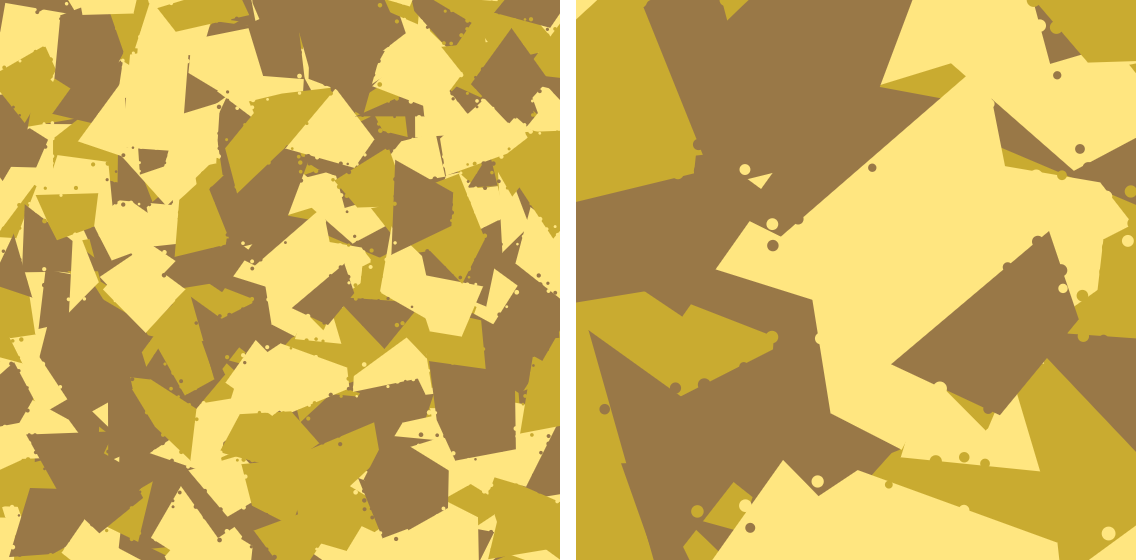
Left, the full canvas; right, a detail of the centre.
A Shadertoy shader for this pattern:

```glsl
// Angular three-colour camouflage: layered random polygons with specks along their edges.

const vec3 CREAM = vec3(1.00, 0.90, 0.50);
const vec3 BROWN = vec3(0.60, 0.47, 0.28);
const vec3 OLIVE = vec3(0.79, 0.67, 0.19);

const int   LAYERS         = 4;
const float SHARD_CELLS    = 8.7;    // polygons across the canvas, per layer
const float RADIUS_MIN     = 0.36;   // corner distance, in cells
const float RADIUS_MAX     = 1.0;    // at most 1, so a 3x3 search is enough
const float ANGLE_JITTER   = 0.75;
const float OLIVE_TO_CREAM = 0.10;   // chance that an olive shard turns cream

const float SPECK_CELLS    = 70.0;
const float SPECK_MIN      = 0.0022; // radii, in canvas units
const float SPECK_MAX      = 0.0042;
const float SPECK_REACH    = 0.014;  // how far a speck strays from its shard
const float SPECK_CHANCE   = 0.45;
const float CLUSTER_SCALE  = 9.0;
const float CLUSTER_GAIN   = 0.9;

const float TAU = 6.28318;

// Integer hash: three random values in 0..1
vec3 hash3(ivec3 key) {
    uvec3 v = uvec3(key) * 1664525u + 1013904223u;
    v.x += v.y * v.z; v.y += v.z * v.x; v.z += v.x * v.y;
    v ^= v >> 16u;
    v.x += v.y * v.z; v.y += v.z * v.x; v.z += v.x * v.y;
    return vec3(v >> 8u) / 16777216.0;
}

float cornerRamp(ivec2 corner, vec2 offset) {
    float angle = TAU * hash3(ivec3(corner, 900)).x;
    return dot(vec2(cos(angle), sin(angle)), offset);
}

float gradientNoise(vec2 p) {
    ivec2 c = ivec2(floor(p));
    vec2 f = fract(p);
    vec2 u = f * f * f * (f * (f * 6.0 - 15.0) + 10.0);
    float low  = mix(cornerRamp(c, f),
                     cornerRamp(c + ivec2(1, 0), f - vec2(1, 0)), u.x);
    float high = mix(cornerRamp(c + ivec2(0, 1), f - vec2(0, 1)),
                     cornerRamp(c + ivec2(1, 1), f - vec2(1, 1)), u.x);
    return mix(low, high, u.y);
}

vec2 shardCorner(ivec2 cell, int layer, int index, int count, float turn) {
    vec3 h = hash3(ivec3(cell, 100 + layer * 10 + index));
    float angle = TAU * (turn + (float(index) + ANGLE_JITTER * (h.x - 0.5)) / float(count));
    return mix(RADIUS_MIN, RADIUS_MAX, h.y) * vec2(cos(angle), sin(angle));
}

// Signed distance to a shard with 3 to 5 corners, in cells
float shardDistance(vec2 p, ivec2 cell, int layer, vec2 shape) {
    int count = shape.x < 0.15 ? 3 : (shape.x < 0.6 ? 4 : 5);
    vec2 a = shardCorner(cell, layer, count - 1, count, shape.y);
    float nearest = 1e3, side = 1.0;
    for (int i = 0; i < count; i++) {
        vec2 b = shardCorner(cell, layer, i, count, shape.y);
        vec2 edge = a - b, w = p - b;
        vec2 gap = w - edge * clamp(dot(w, edge) / dot(edge, edge), 0.0, 1.0);
        nearest = min(nearest, dot(gap, gap));
        bvec3 crossing = bvec3(p.y >= b.y, p.y < a.y, edge.x * w.y > edge.y * w.x);
        if (all(crossing) || all(not(crossing))) side = -side;
        a = b;
    }
    return side * sqrt(nearest);
}

// Every run of three cells holds each colour once, which balances the shares
vec3 shardColour(ivec2 cell, int layer, float flip) {
    int column = cell.x + 30;
    int shift = int(3.0 * hash3(ivec3(column / 3, cell.y, 500 + layer)).x);
    int pick = (column + shift) % 3;
    if (pick == 0) return BROWN;
    return pick == 1 || flip < OLIVE_TO_CREAM ? CREAM : OLIVE;
}

// Paint the shards layer by layer, always in the same cell order
vec3 shards(vec2 uv, float blur) {
    vec3 colour = BROWN;
    for (int layer = 0; layer < LAYERS; layer++) {
        vec2 p = uv * SHARD_CELLS + float(layer) * vec2(0.37, 0.61);
        ivec2 home = ivec2(floor(p));
        for (int k = 0; k < 9; k++) {
            ivec2 cell = home + ivec2(k % 3, k / 3) - 1;
            vec2 centre = vec2(cell) + hash3(ivec3(cell, layer)).xy;
            if (distance(p, centre) > RADIUS_MAX + 0.05) continue;
            vec3 shape = hash3(ivec3(cell, 50 + layer));
            float d = shardDistance(p - centre, cell, layer, shape.xy) / SHARD_CELLS;
            colour = mix(colour, shardColour(cell, layer, shape.z), clamp(0.5 - d / blur, 0.0, 1.0));
        }
    }
    return colour;
}

void mainImage(out vec4 fragColor, in vec2 fragCoord) {
    float pixel = 1.0 / min(iResolution.x, iResolution.y);
    vec2 uv = fragCoord * pixel;
    vec3 colour = shards(uv, pixel);

    // Specks borrow the colour of a nearby point, so they show only beside edges
    ivec2 cell = ivec2(floor(uv * SPECK_CELLS));
    vec3 place = hash3(ivec3(cell, 700));
    vec3 trait = hash3(ivec3(cell, 701));
    vec2 centre = (vec2(cell) + mix(vec2(0.31), vec2(0.69), place.xy)) / SPECK_CELLS;
    float d = distance(uv, centre) - mix(SPECK_MIN, SPECK_MAX, place.z);
    float chance = SPECK_CHANCE + CLUSTER_GAIN * gradientNoise(centre * CLUSTER_SCALE);
    if (d < pixel && trait.x < chance) {
        vec2 stray = SPECK_REACH * trait.z * vec2(cos(TAU * trait.y), sin(TAU * trait.y));
        colour = mix(colour, shards(centre + stray, 1e-5), clamp(0.5 - d / pixel, 0.0, 1.0));
    }
    fragColor = vec4(colour, 1.0);
}
```
